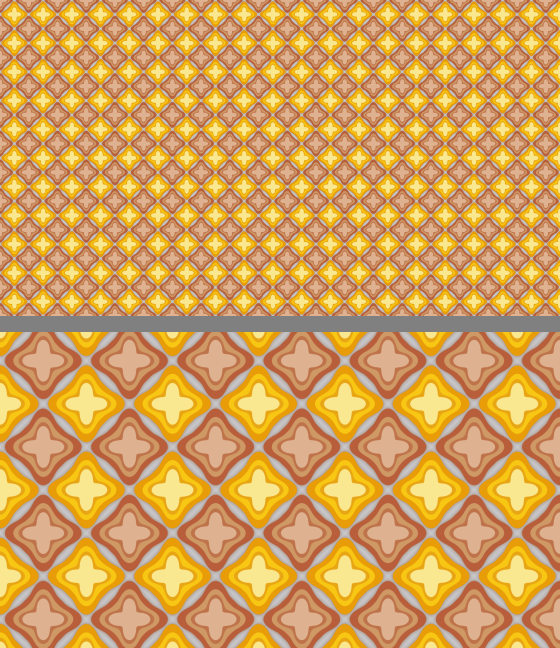
Top: the whole. Bottom: its middle third, enlarged.
Reproduce this pattern procedurally as a Shadertoy shader.

```glsl
const float ROWS = 11.0;            // repeats per canvas height
const float SHADOW_WIDTH = 0.028;
const float SHADOW_STRENGTH = 0.65;

// Contours: mean radius, four-lobe amplitude, tip sharpness
const vec3 OUTER  = vec3(0.360, 0.070, 0.014);
const vec3 BAND   = vec3(0.287, 0.053, 0.008);
const vec3 INNER  = vec3(0.225, 0.058, 0.004);
const vec3 CENTRE = vec3(0.182, 0.060, 0.000);

const vec3 GROUND = vec3(0.80, 0.81, 0.83);
const vec3 SHADE  = vec3(0.62, 0.51, 0.44);

const vec3 RUST   = vec3(0.72, 0.37, 0.23);
const vec3 TAN    = vec3(0.81, 0.60, 0.40);
const vec3 COPPER = vec3(0.75, 0.45, 0.29);
const vec3 SAND   = vec3(0.87, 0.70, 0.57);

const vec3 AMBER  = vec3(0.91, 0.61, 0.03);
const vec3 YELLOW = vec3(0.97, 0.78, 0.08);
const vec3 GOLD   = vec3(0.91, 0.65, 0.08);
const vec3 CREAM  = vec3(0.98, 0.91, 0.57);

// Approximate signed distance to a lobed contour in polar form
float lobedDistance(vec2 p, vec3 contour) {
    float angle = atan(p.y, p.x + 1e-6);
    float radius = contour.x + contour.y * cos(4.0 * angle)
                 + contour.z * cos(8.0 * angle);
    float slope = 4.0 * contour.y * sin(4.0 * angle)
                + 8.0 * contour.z * sin(8.0 * angle);
    return (length(p) - radius) / length(vec2(1.0, slope / radius));
}

float coverage(float dist, float pixel) {
    return 1.0 - smoothstep(-0.7 * pixel, 0.7 * pixel, dist);
}

void mainImage(out vec4 fragColor, in vec2 fragCoord) {
    float pixel = ROWS / iResolution.y;
    vec2 grid = fragCoord * pixel;

    // Two interleaved lattices split the plane into diamonds
    vec2 p = grid - round(grid);
    bool golden = abs(p.x) + abs(p.y) > 0.5;
    if (golden) p = fract(grid) - 0.5;

    // Ground with a soft shadow around each motif
    float outer = lobedDistance(p, OUTER);
    float shadow = SHADOW_STRENGTH * exp(-max(outer, 0.0) / SHADOW_WIDTH);
    vec3 color = mix(GROUND, SHADE, shadow);

    // Nested bands from rim to centre
    color = mix(color, golden ? AMBER : RUST, coverage(outer, pixel));
    color = mix(color, golden ? YELLOW : TAN, coverage(lobedDistance(p, BAND), pixel));
    color = mix(color, golden ? GOLD : COPPER, coverage(lobedDistance(p, INNER), pixel));
    color = mix(color, golden ? CREAM : SAND, coverage(lobedDistance(p, CENTRE), pixel));

    fragColor = vec4(color, 1.0);
}
```
